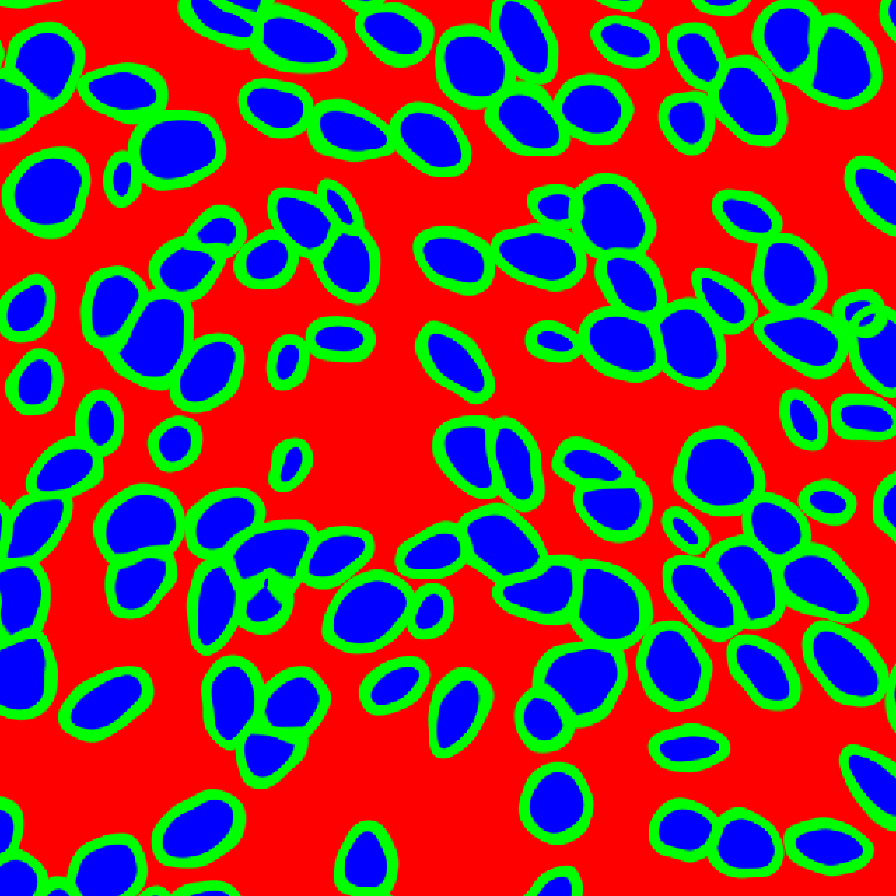
A three.js fragment shader for this pattern:

```glsl
// Scattered blue oval cells with thick green walls on a flat red ground.
varying vec2 vUv;

vec2 hash2(vec2 p) {
  p = vec2(dot(p, vec2(127.1, 311.7)), dot(p, vec2(269.5, 183.3)));
  return fract(sin(p) * 43758.545);
}

// Gradient noise, roughly -0.6 to 0.6
float gradientNoise(vec2 p) {
  vec2 i = floor(p);
  vec2 f = fract(p);
  vec2 u = f * f * f * (f * (f * 6.0 - 15.0) + 10.0);
  float a = dot(hash2(i) * 2.0 - 1.0, f);
  float b = dot(hash2(i + vec2(1.0, 0.0)) * 2.0 - 1.0, f - vec2(1.0, 0.0));
  float c = dot(hash2(i + vec2(0.0, 1.0)) * 2.0 - 1.0, f - vec2(0.0, 1.0));
  float d = dot(hash2(i + 1.0) * 2.0 - 1.0, f - 1.0);
  return mix(mix(a, b, u.x), mix(c, d, u.x), u.y);
}

// Approximate signed distance to an ellipse with semi-axes r
float ellipse(vec2 p, vec2 r) {
  p += 0.00001;
  float k = length(p / r);
  return k * (k - 1.0) / length(p / (r * r));
}

// Cells lean right in the lower left and left in the upper right
float leanAngle(vec2 p) {
  float side = dot(p, vec2(1.6, 1.25));
  return mix(1.0, -0.7, smoothstep(1.2, 1.5, side));
}

void main() {
  // Softly stepped coordinates give the contours a fine staircase
  vec2 g = vUv * 256.0;
  vec2 p = (floor(g) + smoothstep(0.15, 0.85, fract(g))) / 256.0;

  // Small warp makes the ovals uneven
  vec2 warped = p + 0.007 * vec2(gradientNoise(p * 26.0),
                                 gradientNoise(p * 26.0 + 41.7));

  float nearest = 1.0;
  float second = 1.0;
  float loop = 1.0;

  // One jittered cell per site, with some sites left empty
  for (int y = -1; y <= 1; y++) {
    for (int x = -1; x <= 1; x++) {
      vec2 site = floor(p * 11.0) + vec2(float(x), float(y));
      vec2 chance = hash2(site + 17.3);
      if (gradientNoise(site * 0.4 + 5.2) + 0.6 * chance.x < -0.03) continue;

      vec2 shape = hash2(site + 63.1);
      vec2 tilt = hash2(site + 91.9) - 0.5;
      vec2 center = (site + 0.5 + 0.8 * (hash2(site) - 0.5)) / 11.0;
      bool overlapping = chance.y < 0.09;

      float angle = leanAngle(center) + tilt.x * 1.1;
      float c = cos(angle);
      float s = sin(angle);
      vec2 q = warped - center;
      q = vec2(c * q.x + s * q.y, c * q.y - s * q.x);
      q.y *= 1.0 + tilt.y * 12.0 * clamp(q.x, -0.05, 0.05);

      float size = overlapping ? 0.026 : mix(0.024, 0.052, sqrt(shape.x));
      float d = ellipse(q, size * vec2(1.0, mix(0.5, 0.88, shape.y)));

      if (overlapping) {
        loop = min(loop, d);
      } else {
        second = min(second, max(nearest, d));
        nearest = min(nearest, d);
      }
    }
  }

  // Touching cells share one wall; overlapping ones keep both outlines
  float body = max(nearest, (nearest - second) * 0.5);
  float wall = min(abs(body), abs(loop)) - 0.0062;
  float inside = min(body, loop);

  vec3 red = vec3(1.0, 0.0, 0.0);
  vec3 green = vec3(0.0, 1.0, 0.0);
  vec3 blue = vec3(0.0, 0.0, 1.0);
  vec3 color = mix(blue, red, smoothstep(-0.0012, 0.0012, inside));
  color = mix(green, color, smoothstep(-0.0012, 0.0012, wall));
  gl_FragColor = vec4(color, 1.0);
}
```
